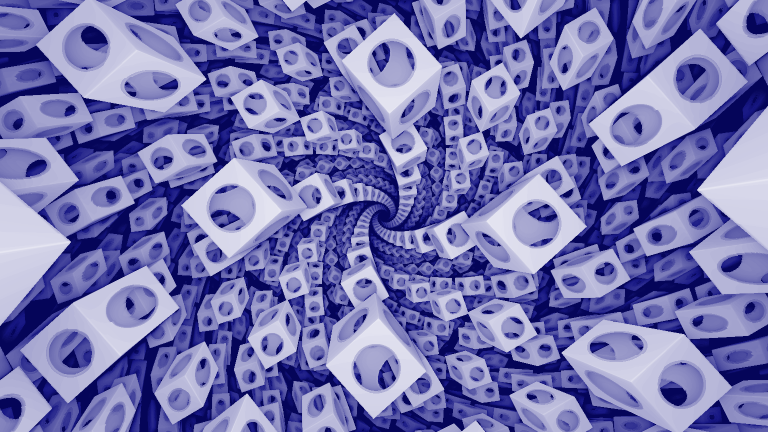
Reproduce this background procedurally as a Shadertoy shader.

```glsl
// An endless lattice of hollow cubes, twisted around the viewing axis.
// Each cube is a box carved by a sphere. Rays are sphere traced, and the
// number of steps taken sets the tone, from white down to deep blue.

const float FOCAL = 0.5;          // focal length in canvas heights
const float HALF_SIDE = 0.163;    // half a cube edge, in lattice cells
const float CARVE_RADIUS = 0.196; // sphere that hollows each cube
const float TWIST = 0.2;          // radians per cell of depth
const float TWIST_START = 0.74;   // depth at which the twist is zero
const int MAX_STEPS = 72;
const float FAR = 40.0;

const vec3 DEEP = vec3(0.02, 0.02, 0.35);
const vec3 NAVY = vec3(0.0, 0.0, 0.47);
const vec3 WHITE = vec3(1.0);

vec2 rotate(vec2 p, float angle) {
    float c = cos(angle), s = sin(angle);
    return vec2(c * p.x - s * p.y, s * p.x + c * p.y);
}

// Position relative to the centre of the nearest cube
vec3 toCell(vec3 p) {
    float angle = radians(45.0) + TWIST * (p.z - TWIST_START);
    vec3 lattice = vec3(rotate(p.xy, angle), p.z - HALF_SIDE + 0.5);
    return fract(lattice) - 0.5;
}

float boxDistance(vec3 p, float halfSide) {
    vec3 d = abs(p) - halfSide;
    return length(max(d, 0.0)) + min(max(d.x, max(d.y, d.z)), 0.0);
}

float hollowCube(vec3 p, float halfSide, float radius) {
    return max(boxDistance(p, halfSide), radius - length(p));
}

// Scene distance, shortened by the stretch that the twist adds
float sceneDistance(vec3 p) {
    float shear = TWIST * length(p.xy);
    float stretch = 0.5 * (shear + sqrt(shear * shear + 4.0));
    return hollowCube(toCell(p), HALF_SIDE, CARVE_RADIUS) / stretch;
}

vec3 surfaceNormal(vec3 p, float e) {
    vec2 k = vec2(1.0, -1.0);
    return normalize(k.xyy * sceneDistance(p + k.xyy * e)
                   + k.yyx * sceneDistance(p + k.yyx * e)
                   + k.yxy * sceneDistance(p + k.yxy * e)
                   + k.xxx * sceneDistance(p + k.xxx * e));
}

// Brightness along one ray: few steps are light, many are dark
float traceTone(vec3 ray) {
    float t = 0.0;
    for (int i = 0; i < MAX_STEPS; i++) {
        vec3 p = ray * t;
        float d = sceneDistance(p);
        float precisionHere = 0.001 + 0.0008 * t;
        if (d < precisionHere) {
            float facing = max(dot(surfaceNormal(p, precisionHere), -ray), 0.0);
            float carved = 1.0 - step(CARVE_RADIUS + 0.004, length(toCell(p)));
            float tone = 0.98 - float(i) / float(MAX_STEPS);
            return max(tone, 0.0) * mix(0.8, 1.0, facing) * mix(1.0, 0.82, carved);
        }
        t += d;
        if (t > FAR) break;
    }
    return 0.0;
}

vec3 toneColor(float tone) {
    vec3 shadow = mix(DEEP, NAVY, smoothstep(0.0, 0.1, tone));
    return mix(shadow, WHITE, tone);
}

void mainImage(out vec4 fragColor, in vec2 fragCoord) {
    // Four samples per pixel smooth the edges
    vec3 color = vec3(0.0);
    for (int s = 0; s < 4; s++) {
        vec2 jitter = vec2(s % 2, s / 2) * 0.5 - 0.25;
        vec2 uv = (fragCoord + jitter - 0.5 * iResolution.xy) / iResolution.y;
        color += toneColor(traceTone(normalize(vec3(uv, FOCAL))));
    }
    fragColor = vec4(color / 4.0, 1.0);
}
```
